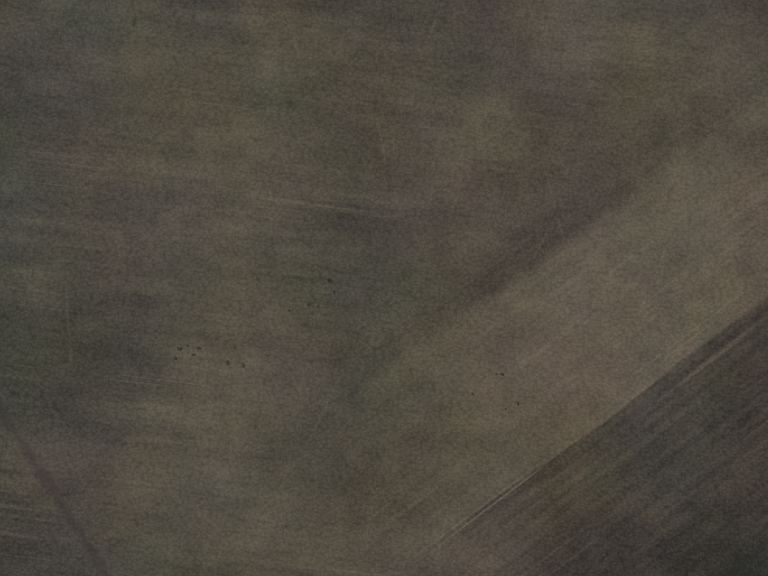
Reproduce this texture procedurally as a Shadertoy shader.

```glsl
// Dim aerial view of bare farmland: mottled brown soil with fine plough streaks,
// a paler diagonal strip and a darker ridged field in the lower right corner.
// Layered noise sets one tone value, which then picks a colour between two soils.
#define STRIP_ANGLE   0.6435  // direction of strip and dark field
#define PLOUGH_ANGLE -0.12    // direction of the fine streaks elsewhere
#define BASE_TONE     0.60
#define MOTTLE        0.85
#define ROUGHNESS     0.42
#define STREAK        0.30
#define GRAIN         0.42
#define STRIP_LIGHT   0.20
#define FIELD_DARK    0.40
#define VIGNETTE      0.42
#define SCRATCHES     14
#define SPECKS        20

const vec3 DARK_SOIL  = vec3(0.236, 0.223, 0.200);
const vec3 LIGHT_SOIL = vec3(0.374, 0.344, 0.294);
const vec3 SPECK_INK  = vec3(0.150, 0.145, 0.145);
const vec3 TRACK_INK  = vec3(0.235, 0.195, 0.200);

float hash(vec2 p) {
    vec3 q = fract(vec3(p.xyx) * 0.1031);
    q += dot(q, q.yzx + 33.33);
    return fract((q.x + q.y) * q.z);
}

vec2 hash2(vec2 p) { return vec2(hash(p), hash(p + 57.3)); }

vec2 turn(vec2 p, float a) {
    return vec2(cos(a) * p.x + sin(a) * p.y, cos(a) * p.y - sin(a) * p.x);
}

float noise(vec2 p) {
    vec2 i = floor(p), f = fract(p);
    f = f * f * (3.0 - 2.0 * f);
    return mix(mix(hash(i), hash(i + vec2(1, 0)), f.x),
               mix(hash(i + vec2(0, 1)), hash(i + vec2(1, 1)), f.x), f.y);
}

// Layered noise centred on zero
float layers(vec2 p) {
    float sum = -0.485, amp = 0.5;
    for (int i = 0; i < 5; i++) {
        sum += amp * noise(p);
        p = turn(p, 0.7) * 2.03 + 11.7;
        amp *= 0.5;
    }
    return sum;
}

// Distance to the nearest jittered cell point
float cellular(vec2 p) {
    vec2 i = floor(p);
    float d = 2.0;
    for (int k = 0; k < 9; k++) {
        vec2 cell = i + vec2(k % 3, k / 3) - 1.0;
        d = min(d, length(cell + hash2(cell) - p));
    }
    return d;
}

// Furrows along x: soft bands plus sparse, thin, long pale lines
float furrows(vec2 p) {
    float bands = noise(p * vec2(4.0, 75.0)) * 0.5 + noise(p * vec2(12.0, 190.0)) * 0.5 - 0.5;
    float lines = smoothstep(0.72, 0.95, noise(p * vec2(5.0, 210.0) + 9.0));
    return bands + 0.75 * lines * smoothstep(0.4, 0.75, noise(p * vec2(4.0, 14.0) + 5.0));
}

float segment(vec2 p, vec2 a, vec2 b) {
    vec2 pa = p - a, ba = b - a;
    return length(pa - ba * clamp(dot(pa, ba) / dot(ba, ba), 0.0, 1.0));
}

void mainImage(out vec4 fragColor, in vec2 fragCoord) {
    vec2 p = fragCoord / iResolution.y;
    float px = 1.0 / iResolution.y;
    vec2 s = turn(p, STRIP_ANGLE), w = turn(p, PLOUGH_ANGLE);

    // Strip and field masks, broken up along the furrows
    float along = furrows(s), patches = 0.4 + 1.2 * noise(p * 7.0 + 41.0);
    float edge = s.y + 0.016 * along;
    float aboveField = smoothstep(-0.416, -0.406, edge);
    float aboveStrip = smoothstep(-0.135, -0.095, edge + 0.12 * layers(p * 9.0));
    float strip = aboveField * (1.0 - aboveStrip) * smoothstep(0.5, 1.05, s.x);
    float field = (1.0 - aboveField) * smoothstep(0.5, 0.85, s.x);
    float shade = aboveStrip * exp(-12.0 * max(s.y + 0.11, 0.0)) * patches
                * smoothstep(0.4, 0.8, s.x) * (1.0 - smoothstep(1.25, 1.5, s.x));

    // Mottling from broad to fine, then streaks
    float tone = BASE_TONE + MOTTLE * layers(p * 5.0 + 3.0);
    tone += ROUGHNESS * (layers(w * vec2(8.0, 22.0) + 20.0) + layers(p * 34.0));
    float diagonal = smoothstep(0.08, -0.16, s.y) * smoothstep(0.3, 0.8, s.x);
    tone += STREAK * patches * mix(furrows(w), along, diagonal);
    tone += STRIP_LIGHT * strip - 0.28 * shade;
    float ridges = sin(s.y * 290.0 + 5.0 * noise(s * 5.0));
    tone += field * (0.05 * ridges * patches - FIELD_DARK);

    // Clods and fine grain
    tone += GRAIN * (0.45 - cellular(w * vec2(120.0, 170.0)));
    tone += GRAIN * 0.9 * (noise(p * 370.0) - 0.5);

    // Faint broken scratches
    for (int i = 0; i < SCRATCHES; i++) {
        vec2 seed = vec2(i, 7.0), mid = hash2(seed) * vec2(1.33, 1.0);
        float a = mix(0.4, 2.0, hash(seed + 3.1));
        vec2 arm = vec2(cos(a), sin(a)) * mix(0.015, 0.07, hash(seed + 9.4));
        float line = 1.0 - smoothstep(0.0005, 0.002 + px, segment(p, mid - arm, mid + arm));
        tone += 0.30 * line * noise(p * 45.0);
    }

    // Lens falloff, then soil colour drifting between green, red and grey
    vec2 c = p - vec2(0.74, 0.52);
    float corner = smoothstep(0.45, 0.95, length(c));
    vec3 col = mix(DARK_SOIL, LIGHT_SOIL, clamp(tone - VIGNETTE * corner, -0.4, 1.5));
    col += vec3(0.010, 0.0, -0.004) * (c.x - 0.6 * corner);
    col += vec3(0.035, -0.004, 0.0) * layers(p * 6.0 + 70.0);
    col += vec3(0.0, 0.006, -0.035) * layers(p * 8.0 + 30.0);

    // Faint reddish track in the lower left
    float track = segment(p, vec2(-0.02, 0.32), vec2(0.20, -0.02)) + 0.02 * layers(p * 30.0);
    col = mix(col, TRACK_INK, 0.45 * (1.0 - smoothstep(0.001, 0.015, track)));

    // Small dark specks gathered in groups of five
    for (int i = 0; i < SPECKS; i++) {
        vec2 seed = vec2(i, 4.0), home = 0.14 + hash2(vec2(i / 5, 31.0)) * vec2(1.0, 0.6);
        vec2 offset = p - home - (hash2(seed) - 0.5) * vec2(0.10, 0.07);
        float d = length(offset) + 0.006 * (noise(p * 260.0) - 0.5);
        float r = mix(0.0005, 0.0035, hash(seed + 15.0));
        col = mix(col, SPECK_INK, 0.55 * (1.0 - smoothstep(r - px, r + px, d)));
    }
    fragColor = vec4(col, 1.0);
}
```
